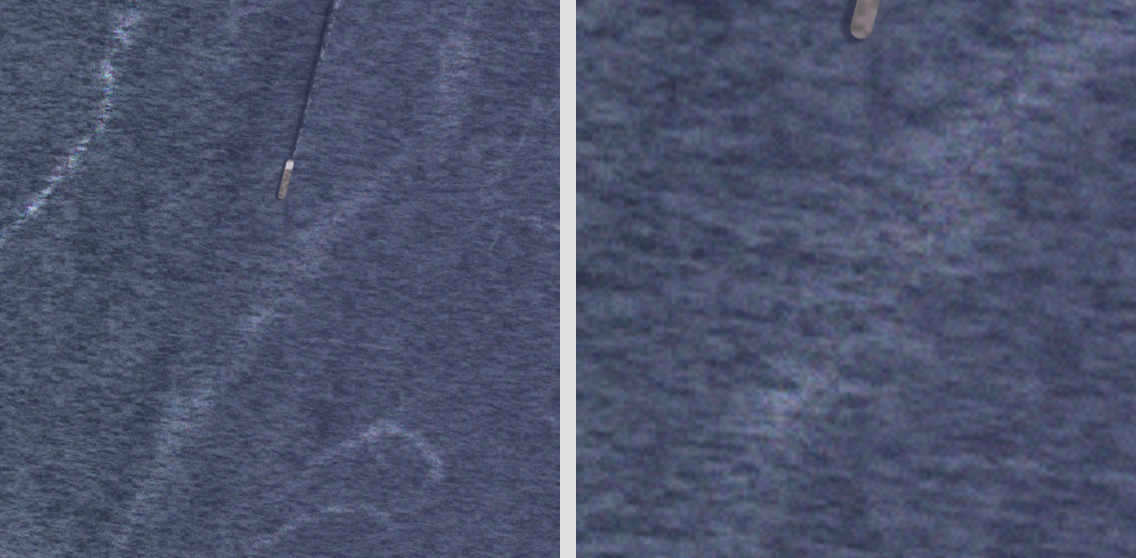
Left, the full canvas; right, a detail of the centre.
Write a WebGL 1 fragment shader that draws this texture.

```glsl
precision highp float;
uniform vec2 u_resolution;

const vec3 DEEP = vec3(0.235, 0.255, 0.358);
const vec3 GLINT = vec3(0.48, 0.51, 0.63);
const vec3 LEFT_TINT = vec3(-0.006, 0.006, -0.012);
const vec3 HULL = vec3(0.47, 0.44, 0.46);
const vec3 DECK = vec3(0.76, 0.75, 0.78);
const vec3 SHADOW = vec3(0.15, 0.17, 0.26);
const vec2 RIPPLE_SCALE = vec2(48.0, 165.0);
const vec2 CHOP_SCALE = vec2(125.0, 270.0);
const float GRAIN_SCALE = 420.0;
const float BASE_TONE = 0.23;
const vec2 STERN = vec2(0.520, 0.708);
const vec2 BOW = vec2(0.505, 0.650);
const float HULL_RADIUS = 0.0066;

float hash(vec2 p) {
  vec3 q = fract(vec3(p.xyx) * 0.1031);
  q += dot(q, q.yzx + 33.33);
  return fract((q.x + q.y) * q.z);
}

float noise(vec2 p) {
  vec2 i = floor(p);
  vec2 f = fract(p);
  f = f * f * (3.0 - 2.0 * f);
  return mix(mix(hash(i), hash(i + vec2(1.0, 0.0)), f.x),
             mix(hash(i + vec2(0.0, 1.0)), hash(i + vec2(1.0, 1.0)), f.x), f.y);
}

float fbm(vec2 p) {
  float sum = 0.0;
  float amp = 0.5;
  for (int i = 0; i < 4; i++) {
    sum += amp * noise(p);
    p = mat2(1.6, 1.2, -1.2, 1.6) * p + 17.3;
    amp *= 0.5;
  }
  return sum / 0.9375;
}

float band(float d, float width) {
  return exp(-d * d / (width * width));
}

float segmentDistance(vec2 p, vec2 a, vec2 b) {
  vec2 ab = b - a;
  return length(p - a - ab * clamp(dot(p - a, ab) / dot(ab, ab), 0.0, 1.0));
}

// Fine wind ripples, nearly level and gently bent
float rippleTone(vec2 p) {
  vec2 q = p + vec2(0.0, 0.09 * p.x + 0.022 * fbm(p * 7.0));
  float swell = noise(q * RIPPLE_SCALE + 40.0) - 0.5;
  float chop = noise(q * CHOP_SCALE + 90.0) - 0.5;
  float grain = noise(p * GRAIN_SCALE) - 0.5;
  return 0.40 * swell + 0.38 * chop + 0.26 * grain;
}

// Broad pale and dark lanes running down to the left
float laneTone(vec2 p) {
  float patches = fbm(p * 11.0 + 5.0);
  float kneeY = min(p.y, 0.8);
  float lane = 0.2 + 0.52 * kneeY + 0.28 * kneeY * kneeY + 0.35 * (p.y - kneeY);
  float pale = band(p.x - lane + 0.08 * (patches - 0.5), 0.038);
  float side = band(p.x - 0.06 - 0.4 * p.y + 0.1 * (patches - 0.5), 0.055);
  float dark = band(p.x - 0.165 - 0.36 * p.y, 0.032);
  vec2 along = vec2(p.x - 0.45 * p.y, p.y);
  float streaks = fbm(along * vec2(15.0, 4.0) + 8.0) - 0.5;
  return (0.30 * pale + 0.14 * side) * smoothstep(0.2, 0.75, patches)
       - 0.11 * dark + 0.26 * streaks;
}

// Thin curling slicks, densest toward the lower right
float slickTone(vec2 p) {
  vec2 warp = vec2(fbm(p * 5.0 + 3.0), fbm(p * 5.0 + 21.0)) - 0.5;
  vec2 q = p + 0.17 * warp;
  float ridge = band(fbm(vec2(q.x - 0.3 * q.y, q.y) * 6.0 + 31.0) - 0.5, 0.024);
  float region = smoothstep(0.45, 0.85, p.x - 0.45 * p.y + 0.2);
  float tone = 0.27 * ridge * region * smoothstep(0.3, 0.65, fbm(p * 9.0 + 60.0));
  for (int i = 0; i < 2; i++) {
    float k = float(i);
    vec2 c = p + 0.05 * warp - vec2(0.71 - 0.07 * k, 0.23 - 0.135 * k);
    float steep = c.x > 0.0 ? 9.0 : 2.6;
    float slope = 2.0 * steep * c.x;
    float d = (c.y + steep * c.x * c.x) / sqrt(1.0 + slope * slope);
    float ends = smoothstep(-0.25, -0.12, c.x) * (1.0 - smoothstep(0.04, 0.1, c.x));
    tone += 0.27 * band(d, 0.011) * ends;
  }
  return tone;
}

// Bright bent glitter path at the upper left
float glitterPath(vec2 p) {
  float bend = p.y - 0.77;
  float path = 0.18 + 0.9 * min(bend, 0.0) + 0.22 * max(bend, 0.0);
  float d = p.x - path + 0.05 * (fbm(p * 16.0) - 0.5);
  d *= bend < 0.0 ? 0.75 : 1.0;
  float clumps = smoothstep(0.25, 0.7, fbm(p * 14.0 + 70.0));
  return band(d, 0.012) * (0.35 + 0.65 * clumps) + 0.2 * band(d, 0.045) * clumps;
}

void main() {
  vec2 p = gl_FragCoord.xy / u_resolution.y;
  float pixel = 1.0 / u_resolution.y;

  // Water
  float leftSide = 1.0 - smoothstep(0.1, 0.7, p.x);
  float ripple = rippleTone(p);
  float sheen = max(laneTone(p) + slickTone(p), -0.2);
  float glitter = glitterPath(p);
  float sparkle = 1.0 + 2.2 * ripple;
  float contrast = 0.85 + 0.35 * leftSide + 1.3 * max(sheen, 0.0);
  float tone = BASE_TONE + ripple * contrast + sheen + 0.85 * glitter * sparkle;
  vec3 color = mix(DEEP, GLINT, max(tone, -0.2)) + LEFT_TINT * leftSide;
  vec3 flecks = vec3(noise(p * 300.0), noise(p * 300.0 + 50.0), noise(p * 300.0 + 99.0)) - 0.5;
  color += flecks * (0.04 + 0.14 * max(sheen, 0.0) + 0.22 * glitter);

  // Wake: dim wedge, dark broken core and a pale edge
  float run = max(p.y - STERN.y, 0.0);
  float offset = p.x - STERN.x - 0.25 * run;
  float behind = smoothstep(0.0, 0.012, p.y - STERN.y);
  float wedge = smoothstep(-0.012 - 0.22 * run, 0.0, offset)
              * (1.0 - smoothstep(0.0, 0.008 + 0.05 * run, offset));
  float foam = noise(p * vec2(210.0, 150.0));
  color = mix(color, SHADOW, behind * 0.28 * wedge);
  color = mix(color, SHADOW, behind * band(offset, 0.004 + 0.01 * run) * (0.4 + 0.55 * foam));
  float edge = band(offset - 0.003 - 0.035 * run, 0.003 + 0.008 * run);
  color += behind * edge * 0.17 * smoothstep(0.35, 0.8, foam);

  // Vessel with its shadow
  float shade = segmentDistance(p + vec2(0.004, 0.0), STERN, BOW) - HULL_RADIUS;
  color = mix(color, SHADOW, 0.6 * (1.0 - smoothstep(-0.001, 0.004, shade)));
  float hull = segmentDistance(p, STERN, BOW) - HULL_RADIUS;
  float deck = smoothstep(0.694, 0.699, p.y) * (1.0 - smoothstep(0.708, 0.713, p.y));
  vec3 paint = mix(HULL * (0.8 + 0.4 * noise(p * 220.0)), DECK, deck);
  color = mix(color, paint, 1.0 - smoothstep(-pixel, pixel, hull));

  gl_FragColor = vec4(clamp(color, 0.0, 1.0), 1.0);
}
```
